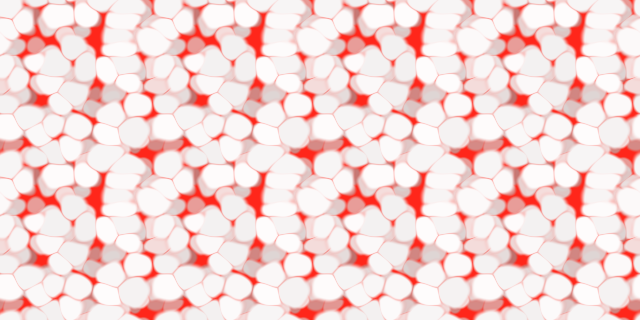
A WebGL 2 fragment shader for this pattern:

```glsl
#version 300 es
precision highp float;
// Soft white pebbles packed in overlapping layers over a red ground, in a repeating tile.

#define TILES_HIGH 2.0      // tile repeats over the canvas height
#define FRONT_CELLS 6.0     // pebbles across a tile in the top layer
#define LAYERS 3
#define JITTER 0.90         // scatter of pebble centres
#define RADIUS_MIN 0.46     // radii in cell units
#define RADIUS_MAX 0.66
#define FLATTEN 1.14        // above 1 makes pebbles wider than tall
#define SOFTNESS 0.10       // half width of a pebble edge
#define HALO 0.13           // red tint along pebble edges
#define DEPTH_INSET 0.15    // how much smaller the deepest pebbles are
#define WARP 0.012          // wobble of the outlines

uniform vec2 u_resolution;
out vec4 fragColor;

const float TAU = 6.2831853;
const vec3 RED = vec3(1.0, 0.15, 0.10);
const vec3 CHALK = vec3(1.0, 0.99, 0.99);

vec3 hash3(vec2 cell, float seed) {
  vec3 q = fract(vec3(cell.xyx + seed * 7.31) * vec3(0.1031, 0.1030, 0.0973));
  q += dot(q, q.yxz + 33.33);
  return fract((q.xxy + q.yzz) * q.zyx);
}

// Periodic layered sines bend the tile without breaking its edges.
vec2 wobble(vec2 p) {
  vec2 a = sin(TAU * (p.yx * vec2(3.0, 2.0) + p * 2.0) + vec2(0.7, 2.1));
  vec2 b = sin(TAU * (p.yx * 5.0 - p * vec2(4.0, 3.0)) + vec2(4.0, 1.3));
  return p + WARP * (a + 0.5 * b);
}

// Returns signed edge distance, gap to the next pebble, and a random tone.
vec3 pebbles(vec2 p, float cells, float seed) {
  vec2 g = p * cells;
  vec2 base = floor(g);
  vec2 nearest = vec2(9.0, 0.5), second = nearest;  // distance, tone
  for (int y = -1; y <= 1; y++) {
    for (int x = -1; x <= 1; x++) {
      vec2 cell = base + vec2(x, y);
      vec3 rnd = hash3(mod(cell, cells), seed);
      vec2 toCentre = g - cell - 0.5 - JITTER * (rnd.xy - 0.5);
      float size = fract(rnd.z * 17.0 + rnd.x);
      float d = length(toCentre * vec2(1.0, FLATTEN)) - mix(RADIUS_MIN, RADIUS_MAX, size);
      vec2 candidate = vec2(d, rnd.z);
      if (d < nearest.x) {
        second = nearest;
        nearest = candidate;
      } else if (d < second.x) {
        second = candidate;
      }
    }
  }
  float gap = second.x - nearest.x;
  float tone = mix(second.y, nearest.y, smoothstep(-0.14, 0.14, gap));
  return vec3(nearest.x, gap, tone);
}

void main() {
  vec2 tile = wobble(gl_FragCoord.xy / u_resolution.y * TILES_HIGH);
  vec3 color = RED;

  // Paint from the shaded bottom layer to the bright top layer.
  for (int i = 0; i < LAYERS; i++) {
    float height = float(i) / float(LAYERS - 1);
    float cells = FRONT_CELLS + float(LAYERS - 1 - i);
    vec3 pebble = pebbles(tile + 0.37 * float(i), cells, float(i) + 1.0);
    float edge = pebble.x + DEPTH_INSET * (1.0 - height);

    float lift = sqrt(height);
    float shade = mix(mix(0.58, 0.95, lift), mix(0.88, 1.0, lift), pebble.z);
    float body = smoothstep(SOFTNESS, -SOFTNESS, edge);
    float halo = HALO * exp(-180.0 * edge * edge);

    // Contact seams redden towards the open gaps.
    float nearRim = smoothstep(-0.28, 0.0, edge);
    float seam = exp(-250.0 * pebble.y * pebble.y) * mix(0.03, 0.28, nearRim);

    vec3 surface = mix(CHALK * shade, RED, seam);
    color = mix(color, RED, halo);
    color = mix(color, surface, body * mix(0.66, 1.0, lift));
  }
  fragColor = vec4(color, 1.0);
}
```
